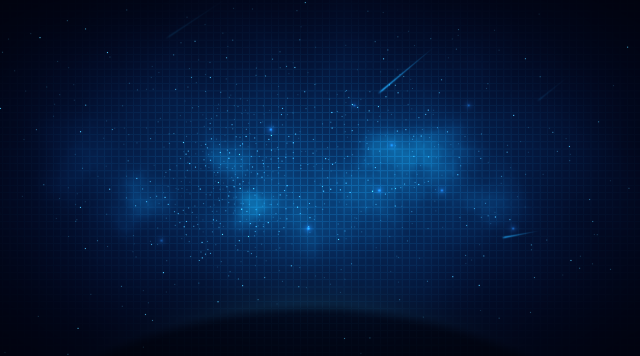
Give the GLSL for this background, as a Shadertoy shader.

```glsl
// Deep blue nebula behind a fine grid, with stars, meteors and a faint planet horizon.
#define CENTER vec2(0.90, 0.52)
#define GLOW_SIZE vec2(0.60, 0.31)
#define GLOW_GAIN 0.36
#define GRID_STEP 0.0204
#define GRID_GAIN 0.55
#define STAR_CELL 0.021
#define HORIZON_TOP vec2(0.88, 0.145)
#define HORIZON_RADIUS 1.43
#define CYAN vec3(0.12, 0.65, 0.85)

// Regions of gas: centre x, centre y, radius, strength
const vec4 clouds[11] = vec4[11](
    vec4(0.704, 0.425, 0.045, 0.62), vec4(0.645, 0.566, 0.050, 0.34),
    vec4(0.387, 0.448, 0.060, 0.27), vec4(1.135, 0.535, 0.085, 0.58),
    vec4(1.090, 0.605, 0.040, 0.35), vec4(1.225, 0.555, 0.070, 0.42),
    vec4(1.010, 0.448, 0.085, 0.32), vec4(0.865, 0.385, 0.065, 0.30),
    vec4(1.373, 0.437, 0.090, 0.22), vec4(0.235, 0.542, 0.085, 0.09),
    vec4(0.740, 0.420, 0.110, 0.17));

// Bright stars: centre x, centre y, strength
const vec3 beacons[9] = vec3[9](
    vec3(0.763, 0.636, 0.8), vec3(0.869, 0.358, 0.9), vec3(1.068, 0.465, 0.7),
    vec3(1.244, 0.465, 0.6), vec3(1.444, 0.358, 0.5), vec3(0.998, 0.704, 0.4),
    vec3(1.319, 0.704, 0.4), vec3(0.456, 0.324, 0.4), vec3(1.103, 0.592, 0.5));

float hash(vec2 p) {
    return fract(sin(dot(p, vec2(127.1, 311.7))) * 43758.5453);
}

float noise(vec2 p) {
    vec2 i = floor(p), f = fract(p);
    f = f * f * (3.0 - 2.0 * f);
    return mix(mix(hash(i), hash(i + vec2(1, 0)), f.x),
               mix(hash(i + vec2(0, 1)), hash(i + vec2(1, 1)), f.x), f.y);
}

float fbm(vec2 p) {
    float sum = 0.0, gain = 0.5;
    for (int i = 0; i < 5; i++) {
        sum += gain * noise(p);
        p = mat2(1.6, 1.2, -1.2, 1.6) * p + 7.3;
        gain *= 0.5;
    }
    return sum;
}

float bell(vec2 d) { return exp(-dot(d, d)); }

float nebula(vec2 p) {
    vec2 warp = vec2(fbm(p * 9.0), fbm(p * 9.0 + 31.0)) - 0.48;
    vec2 q = p + 0.10 * warp;
    float density = 0.0;
    for (int i = 0; i < 11; i++)
        density += clouds[i].w * bell((q - clouds[i].xy) / clouds[i].z);
    return density * (0.35 + 1.2 * fbm(q * 16.0));
}

// Small stars, one per cell, kept away from the cell borders
float stars(vec2 p, float pixel) {
    float sum = 0.0;
    float density = 0.30 * bell((p - vec2(0.86, 0.53)) / vec2(0.52, 0.27))
                  + 0.40 * bell((p - vec2(0.64, 0.47)) / vec2(0.15, 0.18));
    for (int i = 0; i < 2; i++) {
        vec2 q = p / STAR_CELL + float(i) * 17.37;
        vec2 cell = floor(q);
        vec2 spot = 0.2 + 0.6 * vec2(hash(cell + 3.1), hash(cell + 8.7));
        float size = max(0.0016, 0.6 * pixel);
        float power = 0.15 + 0.75 * pow(hash(cell + 5.9), 3.0);
        sum += step(hash(cell), density) * power
             * bell((fract(q) - spot) * STAR_CELL / size);
    }
    return sum;
}

// Streak that is brightest near its head and thins out along the tail
float meteor(vec2 p, vec2 head, vec2 tail, float pixel) {
    vec2 axis = tail - head;
    float t = dot(p - head, axis) / dot(axis, axis);
    float away = length(p - head - axis * clamp(t, 0.0, 1.0));
    float width = max(0.0032 * (1.0 - 0.5 * t), 0.6 * pixel);
    return smoothstep(-0.03, 0.10, t) * pow(clamp(1.0 - t, 0.0, 1.0), 1.2)
         * exp(-away * away / (width * width));
}

void mainImage(out vec4 fragColor, in vec2 fragCoord) {
    float pixel = 1.0 / iResolution.y;
    vec2 p = (fragCoord - 0.5 * iResolution.xy) * pixel + vec2(0.9014, 0.5);

    // Gas and ambient light mapped to a blue ramp
    float glow = bell((p - CENTER) / GLOW_SIZE);
    float wide = bell((p - vec2(0.90, 0.47)) / vec2(0.85, 0.48));
    float light = 0.02 + 0.09 * wide
                + GLOW_GAIN * glow * (0.55 + 0.8 * fbm(p * 5.0)) + nebula(p);
    light = 1.15 * (1.0 - exp(-1.15 * light));
    vec3 color = vec3(0.06 * light, 0.50 * pow(light, 1.2), 0.75 * pow(light, 0.8));

    // Planet edge: dark body with a teal haze above it
    float above = length(p - HORIZON_TOP + vec2(0, HORIZON_RADIUS)) - HORIZON_RADIUS;
    float side = bell(vec2((p.x - HORIZON_TOP.x) / 0.36, 0.0));
    float rim = smoothstep(-0.035, 0.008, above);
    color *= mix(0.65, 1.0, rim);
    color += vec3(0.025, 0.070, 0.055) * side * rim * exp(-max(above, 0.0) / 0.055);

    // Fine grid, fading with the central light
    vec2 toLine = abs(fract(p / GRID_STEP) - 0.5) * GRID_STEP;
    float halfWidth = max(0.0011, 0.5 * pixel);
    vec2 line = 1.0 - smoothstep(halfWidth * 0.4, halfWidth * 1.8, toLine);
    float gridMask = 0.03 * wide + 0.24 * glow;
    color += CYAN * GRID_GAIN * gridMask * max(line.x, line.y);

    // Stars and their halos
    color += vec3(0.35, 0.85, 0.95) * stars(p, pixel);
    for (int i = 0; i < 9; i++) {
        vec2 d = p - beacons[i].xy;
        float shine = 0.7 * bell(d / 0.0035) + 0.25 * bell(d / 0.012);
        color += vec3(0.15, 0.55, 0.95) * beacons[i].z * shine;
    }

    // Meteors
    float trails = 0.75 * meteor(p, vec2(1.066, 0.738), vec2(1.222, 0.868), pixel)
                 + 0.60 * meteor(p, vec2(1.413, 0.332), vec2(1.520, 0.352), pixel)
                 + 0.12 * meteor(p, vec2(0.469, 0.892), vec2(0.640, 1.005), pixel)
                 + 0.12 * meteor(p, vec2(1.512, 0.716), vec2(1.600, 0.786), pixel);
    color += CYAN * trails;

    fragColor = vec4(clamp(color, 0.0, 1.0), 1.0);
}
```
